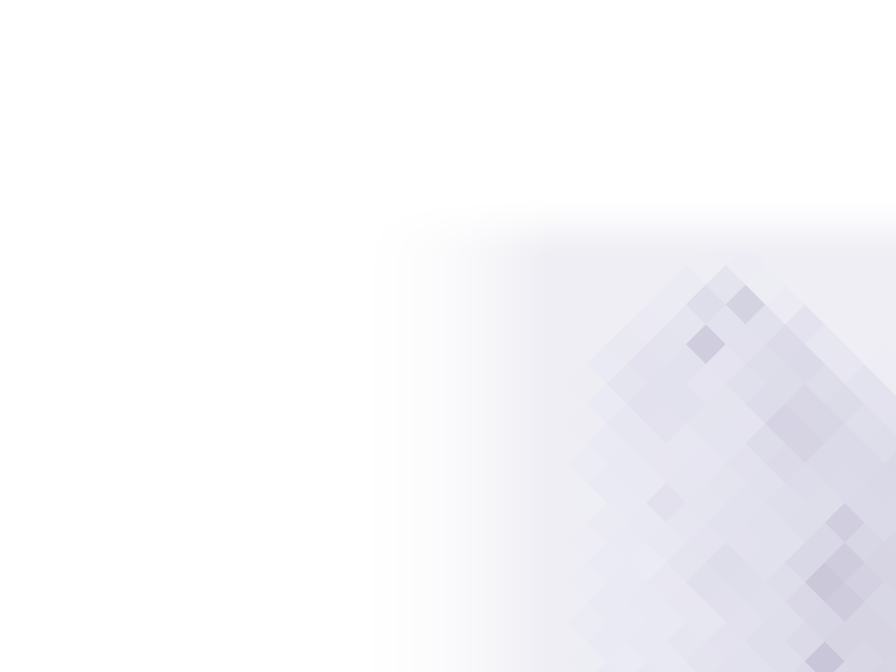
Reproduce this background procedurally as a Shadertoy shader.

```glsl
// A white page with a pale lavender panel fading in at the lower right.
// A lattice of diamonds covers the panel; each takes one tone, sampled at
// its centre from a broad gradient, soft spots and hashed variation.

// Colours
const vec3 PAGE  = vec3(1.0);
const vec3 PANEL = vec3(0.937, 0.933, 0.957);
const vec3 LIGHT = vec3(0.927, 0.928, 0.965);
const vec3 DARK  = vec3(0.770, 0.757, 0.835);

// Layout, in units of the canvas height
const vec2  PANEL_LEFT = vec2(0.52, 0.816);   // fade start and end
const vec2  PANEL_TOP  = vec2(0.61, 0.71);
const float FADE_POWER = 1.7;
const vec2  LATTICE_ORIGIN = vec2(1.0503, 0.4878);
const float HALF_DIAGONAL  = 0.0295;
const vec2  ROOF_PEAK  = vec2(1.08, 0.655);
const float ROOF_SLOPE = 0.73;
const float LEFT_LIMIT = 0.845;

// Tone variation
const float GROUP_JITTER = 0.07;
const float CELL_JITTER  = 0.07;
const int   SAMPLES = 3;                      // per axis, for smooth edges

// Tone spots: centre x, centre y, radius, strength
const int SPOT_COUNT = 12;
const vec4 SPOTS[SPOT_COUNT] = vec4[SPOT_COUNT](
    vec4(1.050, 0.488, 0.020, 0.50),
    vec4(1.109, 0.547, 0.020, 0.45),
    vec4(1.050, 0.550, 0.035, 0.20),
    vec4(1.198, 0.500, 0.055, 0.22),
    vec4(1.184, 0.355, 0.045, 0.25),
    vec4(0.955, 0.420, 0.070, 0.17),
    vec4(1.275, 0.500, 0.050, -0.30),
    vec4(0.991, 0.252, 0.022, 0.18),
    vec4(1.080, 0.150, 0.040, 0.18),
    vec4(1.240, 0.134, 0.040, 0.48),
    vec4(1.257, 0.222, 0.022, 0.22),
    vec4(1.227, 0.016, 0.022, 0.42));

float hash(vec2 p)
{
    vec3 q = fract(p.xyx * 0.1031);
    q += dot(q, q.yzx + 33.33);
    return fract((q.x + q.y) * q.z);
}

// Strength of the panel: a slow ramp from the left, a short one from the top
float panelFade(vec2 p)
{
    float ramp = clamp((p.x - PANEL_LEFT.x) / (PANEL_LEFT.y - PANEL_LEFT.x), 0.0, 1.0);
    return pow(ramp, FADE_POWER) * (1.0 - smoothstep(PANEL_TOP.x, PANEL_TOP.y, p.y));
}

// Depth of a point below the gabled upper boundary of the diamonds
float roofDepth(vec2 p)
{
    return ROOF_PEAK.y - ROOF_SLOPE * abs(p.x - ROOF_PEAK.x) - p.y;
}

// Darkness of one diamond, 0 for LIGHT and 1 for DARK
float cellTone(vec2 centre, vec2 cell)
{
    float tone = 0.02 + 0.40 * smoothstep(0.85, 1.30, centre.x)
                      * smoothstep(-0.02, 0.16, roofDepth(centre));
    tone += 0.10 * smoothstep(1.15, 1.30, centre.x) * (1.0 - smoothstep(0.0, 0.4, centre.y));
    tone += GROUP_JITTER * (hash(floor(cell * 0.5) + 17.0) - 0.5);
    tone += CELL_JITTER * (hash(cell + 71.0) - 0.5);
    for (int i = 0; i < SPOT_COUNT; i++) {
        vec2 offset = (centre - SPOTS[i].xy) / SPOTS[i].z;
        tone += SPOTS[i].w * exp(-dot(offset, offset));
    }
    return clamp(tone, 0.0, 1.0);
}

// Panel colour with the diamond lattice laid over it
vec3 mosaic(vec2 p)
{
    vec2 q = (p - LATTICE_ORIGIN) / (2.0 * HALF_DIAGONAL);
    vec2 cell = floor(vec2(q.x + q.y, q.x - q.y) + 0.5);
    vec2 centre = LATTICE_ORIGIN + HALF_DIAGONAL * vec2(cell.x + cell.y, cell.x - cell.y);

    float ragged = 0.03 * (hash(cell + 131.0) - 0.5);
    float cover = smoothstep(0.0, 0.08, roofDepth(centre) + ragged)
                * smoothstep(LEFT_LIMIT, LEFT_LIMIT + 0.07, centre.x + ragged);
    return mix(PANEL, mix(LIGHT, DARK, cellTone(centre, cell)), cover);
}

void mainImage(out vec4 fragColor, in vec2 fragCoord)
{
    // Average several samples so the diamond edges stay smooth
    vec3 color = vec3(0.0);
    for (int j = 0; j < SAMPLES; j++) {
        for (int i = 0; i < SAMPLES; i++) {
            vec2 shift = (vec2(i, j) + 0.5) / float(SAMPLES) - 0.5;
            color += mosaic((fragCoord + shift) / iResolution.y);
        }
    }
    color /= float(SAMPLES * SAMPLES);

    float fade = panelFade(fragCoord / iResolution.y);
    fragColor = vec4(mix(PAGE, color, fade), 1.0);
}
```
